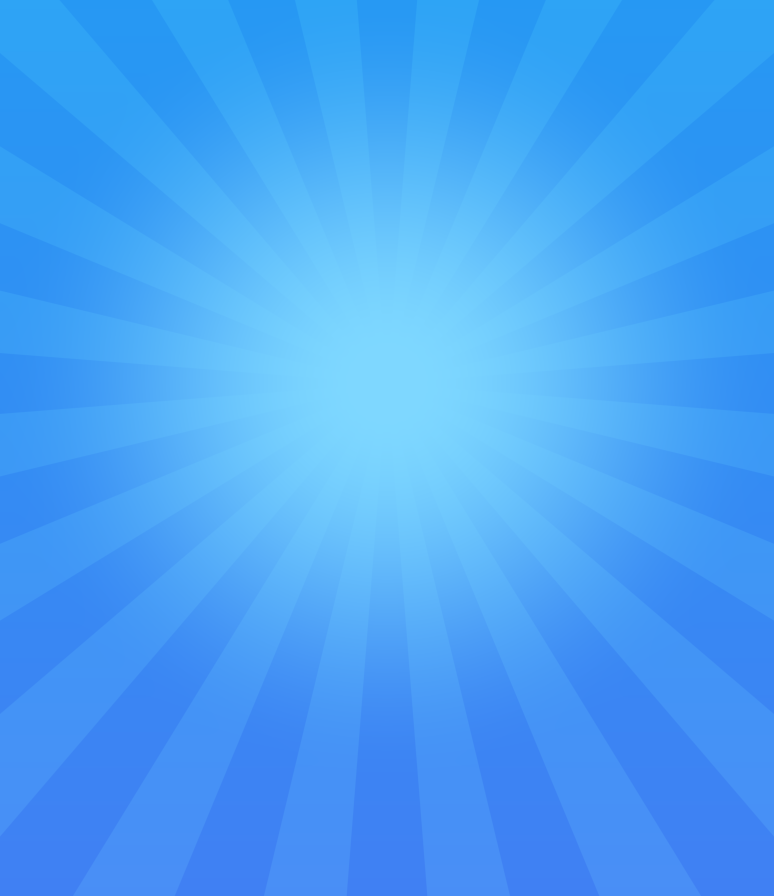
Reproduce this background procedurally as a WebGL 1 fragment shader.

```glsl
precision highp float;
// Blue sunburst: soft rays fanning out from a pale glow over a vertical gradient.

uniform vec2 u_resolution;

// Layout: the center is a fraction of the canvas, radii are in canvas heights
const vec2 BURST_CENTER = vec2(0.5, 0.572);
const float RAY_COUNT = 20.0;
const float GLOW_INNER = 0.026;
const float GLOW_OUTER = 0.443;

// Colours
const vec3 SKY_TOP = vec3(0.150, 0.598, 0.953);
const vec3 SKY_BOTTOM = vec3(0.252, 0.502, 0.953);
const vec3 RAY_TOP = vec3(0.180, 0.642, 0.962);
const vec3 RAY_BOTTOM = vec3(0.288, 0.558, 0.963);
const vec3 GLOW_COLOR = vec3(0.494, 0.845, 1.0);

// Coverage of the bright rays; dark gaps lie on both axes
float rayMask(vec2 p, float pixel) {
  float angle = atan(p.y, p.x + 1e-5);
  float edgeDistance = -cos(angle * RAY_COUNT) * length(p) / RAY_COUNT;
  return smoothstep(-0.75 * pixel, 0.75 * pixel, edgeDistance);
}

// Radial glow, full at the center and fading smoothly to nothing
float glowMask(vec2 p) {
  return 1.0 - smoothstep(GLOW_INNER, GLOW_OUTER, length(p));
}

void main() {
  vec2 uv = gl_FragCoord.xy / u_resolution;
  vec2 p = (gl_FragCoord.xy - BURST_CENTER * u_resolution) / u_resolution.y;

  // Vertical gradients for the gaps and the rays
  vec3 sky = mix(SKY_BOTTOM, SKY_TOP, uv.y);
  vec3 ray = mix(RAY_BOTTOM, RAY_TOP, uv.y);
  vec3 color = mix(sky, ray, rayMask(p, 1.0 / u_resolution.y));

  // Glow on top, washing out the rays near the center
  color = mix(color, GLOW_COLOR, glowMask(p));
  gl_FragColor = vec4(color, 1.0);
}
```
